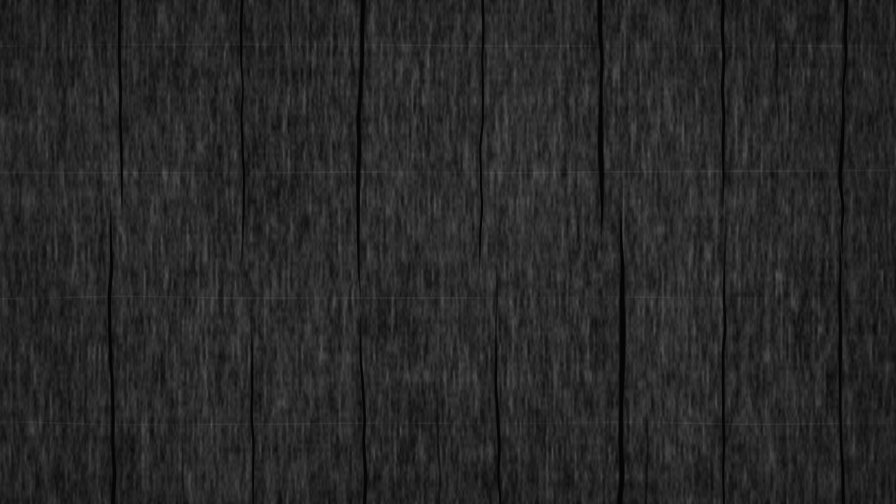
A Shadertoy shader for this texture:

```glsl
float hash(vec2 p) {
    vec3 q = fract(vec3(p.xyx) * 0.1031);
    q += dot(q, q.yzx + 33.33);
    return fract((q.x + q.y) * q.z);
}

float noise(vec2 p) {
    vec2 cell = floor(p), f = fract(p);
    f = f * f * (3.0 - 2.0 * f);
    float low = mix(hash(cell), hash(cell + vec2(1, 0)), f.x);
    float high = mix(hash(cell + vec2(0, 1)), hash(cell + vec2(1, 1)), f.x);
    return mix(low, high, f.y);
}

// Dark split at a given x, with half width shrinking to nothing at its tip
float split(vec2 p, float x, float halfWidth, float seed) {
    float wander = 0.014 * (noise(vec2(p.y * 3.0, seed)) - 0.5)
                 + 0.005 * (noise(vec2(p.y * 17.0, seed + 5.0)) - 0.5);
    float w = halfWidth * (0.45 + 1.1 * noise(vec2(p.y * 6.0, seed + 9.0)));
    float d = abs(p.x - x - wander);
    float core = 1.0 - smoothstep(w * 0.5, w + 0.0025, d);
    float shade = 0.22 * exp(-d / 0.008);
    return max(core, shade) * smoothstep(0.0, 0.0012, w);
}

// Each plank joint has an upper and a lower split that overlap, plus a hairline
float splits(vec2 p) {
    float dark = 0.0;
    for (int i = 0; i < 7; i++) {
        float n = float(i), seed = n * 13.0 + 2.0;
        float x = 0.235 + 0.24 * n;
        float size = i % 2 == 0 ? 0.0029 : 0.0017;
        size += 0.0026 * exp(-2.0 * (n - 4.0) * (n - 4.0));
        float tip = mix(0.22, 0.6, hash(vec2(n, 3.0)));
        float shift = mix(-0.02, 0.035, hash(vec2(n, 8.0)));
        float upper = smoothstep(0.0, 0.3, p.y - tip);
        float lower = smoothstep(0.0, 0.3, tip + 0.16 - p.y);
        dark = max(dark, split(p, x, size * upper, seed));
        dark = max(dark, split(p, x + shift, size * lower, seed + 1.0));

        float fromEnd = i % 2 == 0 ? p.y : 1.0 - p.y;
        float reach = smoothstep(0.0, 0.2, mix(0.1, 0.4, hash(vec2(n, 21.0))) - fromEnd);
        float hairX = x + mix(0.07, 0.16, hash(vec2(n, 17.0)));
        dark = max(dark, 0.6 * split(p, hairX, 0.0012 * reach, seed + 2.0));
    }
    return dark;
}

// Pale broken scratches left across the grain
float sawLines(vec2 p) {
    float y = p.y - 0.16 + 0.006 * (noise(vec2(p.x * 4.0, floor(p.y * 4.0))) - 0.5);
    float d = abs(fract(y / 0.25 + 0.5) - 0.5) * 0.25;
    float broken = smoothstep(0.2, 0.8, noise(vec2(p.x * 14.0, floor(y * 4.0 + 0.5))));
    return (1.0 - smoothstep(0.0004, 0.0028, d)) * (0.3 + 0.7 * broken);
}

void mainImage(out vec4 fragColor, in vec2 fragCoord) {
    vec2 p = fragCoord / iResolution.y;
    vec2 uv = fragCoord / iResolution.xy;

    // Vertical fibres, from broad stains to fine grain
    vec2 g = p + vec2(0.008 * noise(p * vec2(5.0, 2.5)), 0.0);
    float fibre = noise(g * vec2(190.0, 20.0));
    float fleck = noise(g * vec2(230.0, 55.0) + 40.0);
    float tone = 0.164;
    tone += 0.095 * (fibre - 0.5);
    tone += 0.09 * (fleck - 0.5);
    tone += 0.06 * (noise(g * vec2(280.0, 130.0) + 80.0) - 0.5);
    tone += 0.035 * (noise(g * vec2(45.0, 3.0) + 17.0) - 0.5);
    tone += 0.025 * (noise(p * vec2(5.0, 3.0) + 60.0) - 0.5);
    tone += 0.05 * smoothstep(0.7, 1.0, fibre) * fleck;

    // Saw marks across the boards
    tone += 0.022 * (noise(p * vec2(5.0, 85.0) + 31.0) - 0.5);
    tone += 0.045 * sawLines(p);

    // Darker rim and corners
    vec2 c = abs(uv - 0.5) * 2.0;
    tone *= 1.04 - 0.2 * pow(c.x, 4.0) - 0.16 * pow(c.y, 4.0);

    tone = mix(tone, 0.02, splits(p));
    fragColor = vec4(vec3(clamp(tone, 0.0, 1.0)), 1.0);
}
```
